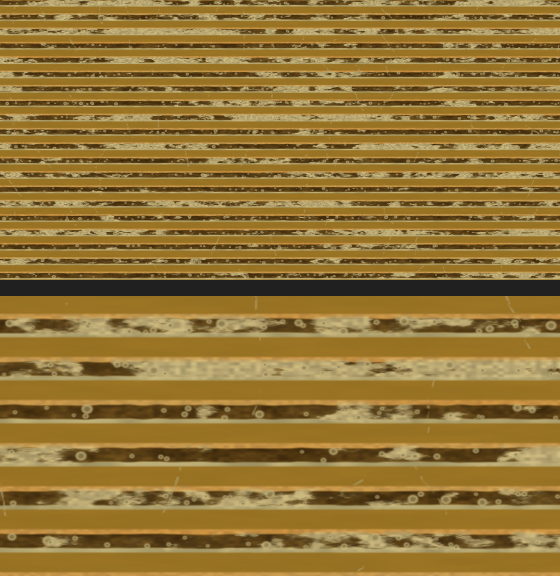
Top: the whole. Bottom: its middle third, enlarged.
Write a Shadertoy shader that draws this texture.

```glsl
// Worn gilt ribbing: flat gold bands split by dark grooves, each groove lined by
// a warm rim above and a pale rim below. Value noise drives the grime, the pale
// blotches (stronger in every second groove), ringed specks and fine scratches.

#define ROWS 19.5          // grooves down the canvas
#define RIM_TOP -0.085     // edges within one repeat, measured downwards
#define GROOVE_TOP 0.035
#define GROOVE_END 0.35
#define RIM_END 0.455
#define SOFTNESS 0.022     // edge blur in repeats
#define WEAR 0.9           // strength of the blotches
#define SPECKS 0.42        // chance of a speck per cell
#define SCRATCHES 0.35     // chance of a scratch per cell

const vec3 GOLD   = vec3(0.60, 0.45, 0.14);
const vec3 WARM   = vec3(0.77, 0.60, 0.31);
const vec3 ORANGE = vec3(0.79, 0.54, 0.22);
const vec3 PALE   = vec3(0.69, 0.64, 0.44);
const vec3 DARK   = vec3(0.25, 0.165, 0.045);
const vec3 BROWN  = vec3(0.44, 0.32, 0.12);
const vec3 HAZE   = vec3(0.49, 0.43, 0.26);
const vec3 BONE   = vec3(0.78, 0.71, 0.49);

float hash(vec2 p) {
    vec3 q = fract(vec3(p.xyx) * 0.1031);
    q += dot(q, q.yzx + 33.33);
    return fract((q.x + q.y) * q.z);
}

float noise(vec2 p) {
    vec2 i = floor(p), f = fract(p);
    f = f * f * (3.0 - 2.0 * f);
    return mix(mix(hash(i), hash(i + vec2(1, 0)), f.x),
               mix(hash(i + vec2(0, 1)), hash(i + vec2(1, 1)), f.x), f.y);
}

float fbm(vec2 p) {
    float sum = 0.0, gain = 0.533;
    for (int i = 0; i < 4; i++) {
        sum += gain * noise(p);
        p = p * 2.03 + 17.7;
        gain *= 0.5;
    }
    return sum;
}

// 1 between two edges, falling off over the blur
float band(float v, float low, float high, float blur) {
    return smoothstep(low - blur, low + blur, v)
         * (1.0 - smoothstep(high - blur, high + blur, v));
}

float segment(vec2 p, vec2 a, vec2 b) {
    vec2 d = b - a;
    return length(p - a - d * clamp(dot(p - a, d) / dot(d, d), 0.0, 1.0));
}

void mainImage(out vec4 fragColor, in vec2 fragCoord) {
    // x and y in repeats, y running downwards
    float pixel = ROWS / iResolution.y;
    vec2 p = vec2(fragCoord.x, iResolution.y - fragCoord.y) * pixel;
    float row = floor(p.y + 0.2);
    float v = p.y - row;
    float blur = SOFTNESS + 0.45 * pixel;
    float wobble = 0.035 * (noise(vec2(p.x * 3.0, row * 9.1)) - 0.5);
    float grain = noise(p * vec2(8.0, 14.0));

    // Gold face with faint streaks
    vec3 color = GOLD * (0.97 + 0.06 * fbm(p * vec2(0.8, 6.0)));

    // Rims
    float orange = hash(vec2(row, 4.0)) * noise(vec2(p.x * 0.3, row * 5.0));
    vec3 warm = mix(WARM, ORANGE, orange) * (0.92 + 0.14 * grain);
    color = mix(color, warm, band(v, RIM_TOP, GROOVE_TOP + 0.01, blur));
    vec3 pale = PALE * (0.88 + 0.22 * noise(vec2(p.x * 2.0, row * 3.7)));
    color = mix(color, pale, band(v, GROOVE_END - 0.01, RIM_END, blur));

    // Groove: darkest under the top rim, browner and grimier below
    float depth = (v - GROOVE_TOP) / (GROOVE_END - GROOVE_TOP);
    float grime = fbm(vec2(p.x * 1.6, p.y * 5.0));
    vec3 groove = mix(DARK, BROWN, clamp(0.25 * depth + 1.3 * grime - 0.4, 0.0, 1.0));
    groove *= 0.85 + 0.3 * grain;
    float inside = band(v, GROOVE_TOP + wobble, GROOVE_END + wobble, blur);
    color = mix(color, groove, inside);

    // Wear: long hazy stretches, with bright ragged blotches inside them
    float worn = mod(row, 2.0) < 0.5 ? 0.13 : -0.06;
    worn += 0.08 * (hash(vec2(row, 8.0)) - 0.5) + 0.003 * (p.x - ROWS);
    float stretch = 0.6 * noise(vec2(p.x * 0.22, row * 7.3))
                  + 0.4 * noise(vec2(p.x * 0.9, row * 3.1)) + worn;
    float ragged = fbm(p * vec2(1.7, 4.5) + 40.0);
    float reach = band(v, -0.02, 0.42, 0.08);
    float haze = smoothstep(0.42, 0.85, stretch) * smoothstep(0.2, 0.7, ragged);
    float blotch = smoothstep(1.06, 1.30, stretch + ragged);
    color = mix(color, HAZE, WEAR * haze * inside);
    color = mix(color, BONE * (0.85 + 0.25 * grain), WEAR * blotch * reach);

    // Ringed specks, one per cell along the groove, in two sizes
    for (float layer = 0.0; layer < 2.0; layer++) {
        float cell = 0.85 - 0.4 * layer;
        vec2 id = vec2(floor(p.x / cell), row + 50.0 * layer);
        float radius = mix(0.035, 0.12 - 0.05 * layer, hash(id + 5.0));
        vec2 center = vec2((id.x + mix(0.3, 0.7, hash(id + 11.0))) * cell,
                           mix(0.08, 0.34, hash(id + 23.0)));
        float d = length((vec2(p.x, v) - center) * vec2(0.85, 1.0));
        float spot = 1.0 - smoothstep(radius - blur, radius + blur, d);
        vec3 tint = mix(HAZE, BONE, 0.25 + 0.65 * smoothstep(0.2, 0.8, d / radius));
        color = mix(color, tint, 0.8 * spot * step(hash(id + 31.0), SPECKS));
    }

    // Sparse fine scratches across gold and groove alike
    vec2 id = floor(p / 2.0);
    vec2 local = p - id * 2.0 - 1.0;
    vec2 tip = vec2(hash(id + 3.0) - 0.5, 0.2 + 0.6 * hash(id + 7.0));
    local.x += 0.15 * (noise(p * 2.5) - 0.5);
    float scratch = 1.0 - smoothstep(0.01, 0.02 + pixel, segment(local, -tip, tip));
    scratch *= step(hash(id + 13.0), SCRATCHES) * smoothstep(0.3, 0.7, grain);
    color = mix(color, PALE, 0.5 * scratch);

    fragColor = vec4(color, 1.0);
}
```
